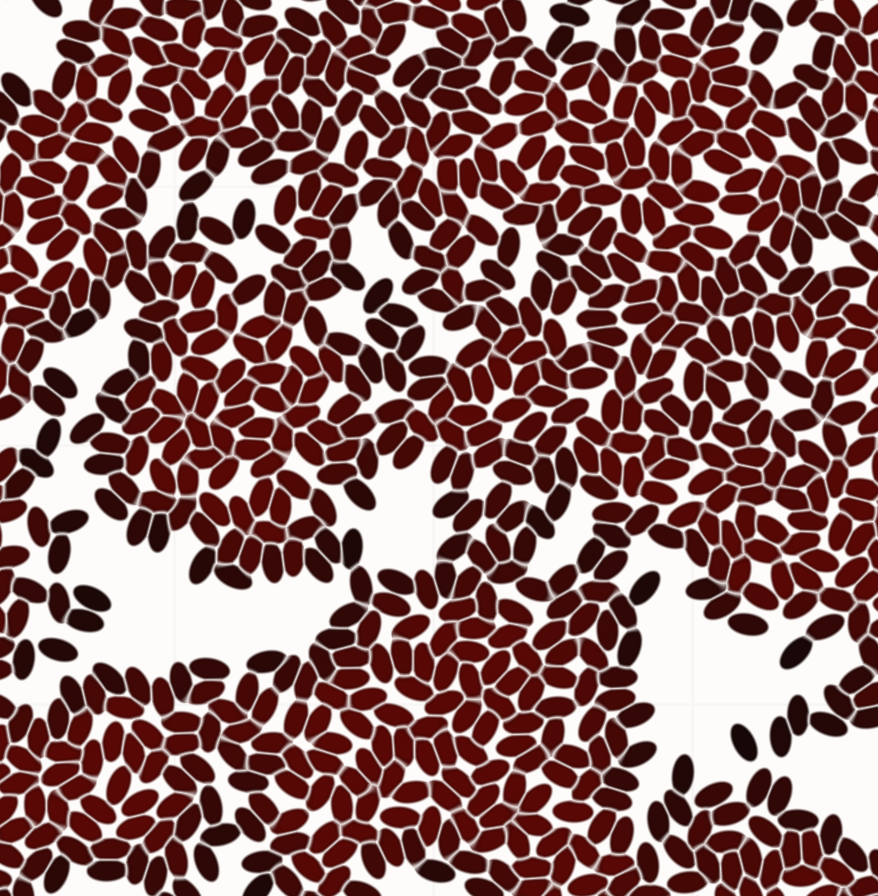
Write a Shadertoy shader that draws this pattern.

```glsl
// Dark red oval grains strewn on a white sheet, with bare clearings.
// Jittered lattice seeds turn into their free space, then push each other
// apart as ellipses in two rounds; lonely grains are nearly black.

#define CELLS 31.0         // lattice cells per canvas height
#define GRAIN_LENGTH 0.0455
#define GRAIN_WIDTH 0.0240
#define JITTER 0.33        // seed offset, in cells
#define CLEARING_SCALE 4.0 // clearings per canvas height
#define CLEARING_LEVEL -0.26
#define SEAM 0.0011        // half gap between touching grains
#define SOFTNESS 0.0021    // half width of the blurred edge
#define RULE_SPACING 0.289 // faint lines on the sheet

const vec3 SHEET = vec3(0.995, 0.988, 0.980);
const vec3 CROWDED_RED = vec3(0.350, 0.030, 0.018);
const vec3 LONELY_BLACK = vec3(0.045, 0.030, 0.030);
const vec2 HALF_AXES = 0.5 * CELLS * vec2(GRAIN_LENGTH, GRAIN_WIDTH);

vec2 hash2(vec2 p) {
    vec3 q = fract(p.xyx * vec3(0.1031, 0.1030, 0.0973));
    q += dot(q, q.yzx + 33.33);
    return fract((q.xx + q.yz) * q.zy);
}

float corner(vec2 lattice, vec2 offset) {
    float a = 6.2832 * hash2(lattice + 17.0).x;
    return dot(vec2(cos(a), sin(a)), offset);
}

float gradientNoise(vec2 p) {
    vec2 i = floor(p), f = p - i, e = vec2(1.0, 0.0);
    vec2 u = f * f * f * (f * (f * 6.0 - 15.0) + 10.0);
    return mix(mix(corner(i, f), corner(i + e, f - e), u.x),
               mix(corner(i + e.yx, f - e.yx), corner(i + 1.0, f - 1.0), u.x), u.y);
}

vec2 seedPoint(vec2 cell) {
    return cell + 0.5 + JITTER * (2.0 * hash2(cell) - 1.0);
}

// Coordinates along the long and short axis of a grain
vec2 toAxes(vec2 v, float angle) {
    vec2 u = vec2(cos(angle), sin(angle));
    return vec2(dot(v, u), u.x * v.y - u.y * v.x);
}

// Grain of a cell: xy centre, z angle, w vigour (negative when absent)
vec4 sow(vec2 cell) {
    vec2 centre = seedPoint(cell), luck = hash2(cell + 71.0);
    vec2 push = vec2(0.0);
    vec2 squeeze = 0.6 * vec2(cos(6.2832 * luck.x), sin(6.2832 * luck.x));
    for (int k = 0; k < 9; k++) {
        if (k == 4) continue;
        vec2 d = seedPoint(cell + vec2(k % 3 - 1, k / 3 - 1)) - centre;
        float r = max(length(d), 0.3);
        push -= d / r * max(0.0, 0.85 - r) * 0.4;
        squeeze += vec2(d.x * d.x - d.y * d.y, 2.0 * d.x * d.y) / pow(r, 6.0);
    }
    float angle = 0.5 * atan(squeeze.y, squeeze.x) + 1.5708;
    vec2 q = cell * CLEARING_SCALE / CELLS;
    float field = gradientNoise(q) + 0.5 * gradientNoise(q * 2.0 + 9.0);
    bool present = field + 0.35 * (luck.y - 0.5) > CLEARING_LEVEL;
    float vigour = present ? smoothstep(-0.4, 0.25, field) : -1.0;
    return vec4(centre + clamp(push, -0.15, 0.15), angle, vigour);
}

// Shift and turn that free a grain from one neighbour
vec3 repel(vec4 grain, vec4 other) {
    if (other.w < 0.0) return vec3(0.0);
    vec2 d = other.xy - grain.xy;
    float r = max(length(d), 0.01);
    vec2 n = d / r, own = toAxes(n, grain.z);
    float contact = 1.0 / length(own / HALF_AXES)
                  + 1.0 / length(toAxes(n, other.z) / HALF_AXES);
    float overlap = max(0.0, contact - r);
    return overlap * vec3(-0.45 * n, -1.6 * own.x * own.y);
}

vec4 moved(vec4 grain, vec3 move) {
    return grain + vec4(clamp(move, -vec3(0.15, 0.15, 0.4), vec3(0.15, 0.15, 0.4)), 0.0);
}

void mainImage(out vec4 fragColor, in vec2 fragCoord) {
    vec2 uv = fragCoord / iResolution.y;
    vec2 p = mat2(0.86, 0.51, -0.51, 0.86) * uv * CELLS + 40.0;
    vec2 home = floor(p);

    // Sow, then the first round of pushing
    vec4 sown[49], eased[25];
    for (int i = 0; i < 49; i++) sown[i] = sow(home + vec2(i % 7 - 3, i / 7 - 3));
    for (int i = 0; i < 25; i++) {
        int c = (i / 5 + 1) * 7 + i % 5 + 1;
        vec3 move = vec3(0.0);
        for (int k = 0; k < 9; k++)
            if (k != 4) move += repel(sown[c], sown[c + (k / 3 - 1) * 7 + k % 3 - 1]);
        eased[i] = moved(sown[c], move);
    }

    // Second round; keep the nearest grain and the runner-up
    float nearest = 9.0, second = 9.0, dist = 9.0, crowd = 0.0;
    for (int i = 0; i < 9; i++) {
        int c = (i / 3 + 1) * 5 + i % 3 + 1;
        if (eased[c].w < 0.0) continue;
        vec3 move = vec3(0.0);
        float neighbours = 0.0;
        for (int k = 0; k < 9; k++) {
            if (k == 4) continue;
            vec4 other = eased[c + (k / 3 - 1) * 5 + k % 3 - 1];
            move += repel(eased[c], other);
            neighbours += step(0.0, other.w);
        }
        vec4 grain = moved(eased[c], move);
        vec2 q = toAxes(p - grain.xy, grain.z) / HALF_AXES;
        float level = length(q);
        if (level < nearest) {
            second = nearest;
            nearest = level;
            dist = level * (level - 1.0) / max(length(q / HALF_AXES), 0.001);
            crowd = 0.075 * neighbours + 0.4 * grain.w;
        } else second = min(second, level);
    }

    // Sheet with faint rules, then the grain with a darker rim
    vec2 rule = abs(fract((uv - vec2(0.195, 0.2135)) / RULE_SPACING + 0.5) - 0.5) * RULE_SPACING;
    vec3 color = SHEET - 0.022 * (1.0 - smoothstep(0.0005, 0.0025, min(rule.x, rule.y)));
    float seam = 0.55 * HALF_AXES.y * (nearest - second) + SEAM * CELLS;
    float edge = max(dist, seam);
    float soft = max(SOFTNESS, 0.7 / iResolution.y) * CELLS;
    vec3 skin = mix(LONELY_BLACK, CROWDED_RED, crowd);
    skin *= 1.0 - 0.22 * smoothstep(-0.14, 0.0, edge);
    color = mix(skin, color, smoothstep(-soft, soft, edge));
    fragColor = vec4(color, 1.0);
}
```
